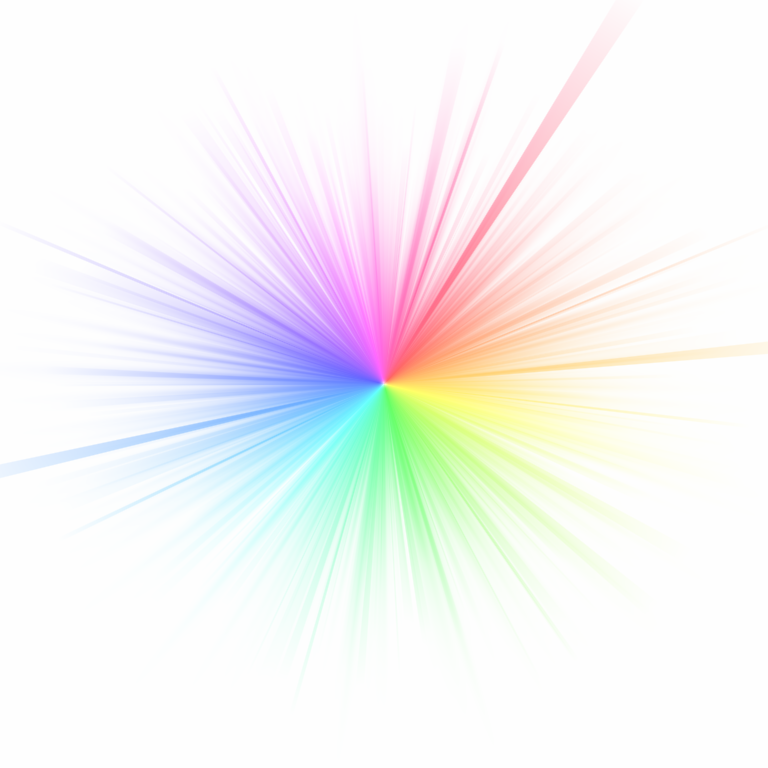
Write a WebGL 2 fragment shader that draws this background.

```glsl
#version 300 es
precision highp float;

uniform vec2 u_resolution;
out vec4 fragColor;

const float TAU = 6.2831853;
const int RAY_COUNT = 170;
const int ACCENT_COUNT = 12;

// Accent rays: angle in degrees, length, half width in radians, opacity
const vec4 ACCENTS[ACCENT_COUNT] = vec4[](
    vec4(57.4, 0.61, 0.026, 0.85),
    vec4(192.8, 0.60, 0.017, 0.85),
    vec4(5.4, 0.62, 0.016, 0.75),
    vec4(-6.6, 0.48, 0.005, 0.85),
    vec4(205.6, 0.47, 0.006, 0.85),
    vec4(157.3, 0.55, 0.005, 0.65),
    vec4(22.3, 0.56, 0.004, 0.60),
    vec4(70.8, 0.47, 0.007, 0.90),
    vec4(118.4, 0.47, 0.006, 0.65),
    vec4(254.3, 0.45, 0.006, 0.65),
    vec4(-55.0, 0.44, 0.006, 0.65),
    vec4(77.3, 0.45, 0.024, 0.45)
);

float hash(float n) {
    n = fract(n * 0.1031);
    n *= n + 33.33;
    return fract(n * (n + n));
}

// Gradient noise on a circle with a whole number of cells
float ringNoise(float angle, float cells, float seed) {
    float x = fract(angle / TAU) * cells;
    float cell = floor(x);
    float f = x - cell;
    float g0 = hash(cell + seed) * 2.0 - 1.0;
    float g1 = hash(mod(cell + 1.0, cells) + seed) * 2.0 - 1.0;
    return 2.0 * mix(g0 * f, g1 * (f - 1.0), f * f * (3.0 - 2.0 * f));
}

vec3 hueColor(float hue) {
    vec3 k = abs(fract(hue + vec3(0.0, 2.0, 1.0) / 3.0) * 6.0 - 3.0);
    return clamp(k - 1.0, 0.0, 1.0);
}

// Opacity of a wedge that fades towards its tip
float ray(float angle, float radius, float direction, float len,
          float halfWidth, float softness) {
    float offset = abs(mod(angle - direction + 0.5 * TAU, TAU) - 0.5 * TAU);
    float coverage = clamp((halfWidth - offset) / softness + 0.5, 0.0, 1.0);
    return coverage * max(1.0 - radius / len, 0.0);
}

// Soft core whose reach varies with direction
float core(float angle, float radius, float stretch) {
    float streaks = 0.30 * ringNoise(angle, 36.0, 11.0)
                  + 0.28 * ringNoise(angle, 90.0, 170.0)
                  + 0.20 * ringNoise(angle, 210.0, 420.0);
    float reach = 0.172 * stretch * (1.0 + streaks);
    return exp(-pow(radius / reach, 2.0));
}

// Light that passes between the scattered rays
float scatteredGaps(float angle, float radius, float stretch, float softness) {
    float gaps = 1.0;
    for (int i = 0; i < RAY_COUNT; i++) {
        float id = float(i);
        float direction = TAU * (id + hash(id + 3.7)) / float(RAY_COUNT);
        float len = stretch * mix(0.25, 0.46, hash(id + 211.3));
        float size = hash(id + 467.9);
        float halfWidth = mix(0.003, 0.026, size * size);
        float opacity = mix(0.12, 0.50, hash(id + 733.1));
        gaps *= 1.0 - opacity * ray(angle, radius, direction, len, halfWidth, softness);
    }
    return gaps;
}

float accentGaps(float angle, float radius, float softness) {
    float gaps = 1.0;
    for (int i = 0; i < ACCENT_COUNT; i++) {
        vec4 a = ACCENTS[i];
        gaps *= 1.0 - a.w * ray(angle, radius, radians(a.x), a.y, a.z, softness);
    }
    return gaps;
}

void main() {
    float scale = min(u_resolution.x, u_resolution.y);
    vec2 p = (gl_FragCoord.xy - 0.5 * u_resolution) / scale;
    float radius = max(length(p), 0.0005);
    float angle = atan(p.y, p.x);
    float softness = 1.4 / (scale * radius);
    float stretch = 1.0 + 0.09 * cos(2.0 * angle);

    // Combine the core and all rays into one opacity
    float gaps = 1.0 - core(angle, radius, stretch);
    gaps *= scatteredGaps(angle, radius, stretch, softness);
    gaps *= accentGaps(angle, radius, softness);

    // Colour wheel over white, with a tiny bright centre
    vec3 white = vec3(0.997);
    vec3 tint = mix(white, hueColor(46.0 / 360.0 - angle / TAU), 0.61);
    float glint = exp(-pow(radius / 0.004, 2.0));
    vec3 color = mix(white, tint, (1.0 - gaps) * (1.0 - 0.7 * glint));
    fragColor = vec4(color, 1.0);
}
```
